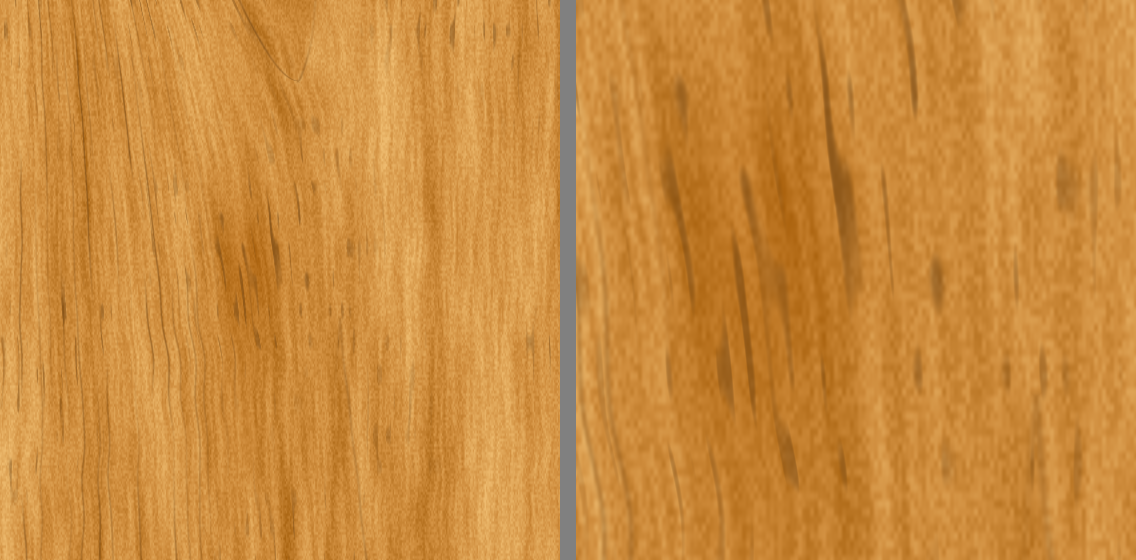
Left: the whole. Right: its middle third, enlarged.
A three.js fragment shader for this texture:

```glsl
// Honey-coloured pine board: vertical fibres, bent growth rings, pointed figure and dark flecks.
varying vec2 vUv;

const vec3 SHADE_BROWN  = vec3(0.66, 0.39, 0.065);
const vec3 HONEY        = vec3(0.815, 0.555, 0.243);
const vec3 PALE_HONEY   = vec3(0.93, 0.73, 0.43);
const vec3 RESIN_ORANGE = vec3(0.74, 0.43, 0.09);
const vec3 RING_BROWN   = vec3(0.42, 0.25, 0.06);

const float BASE_TONE    = 0.54;
const float BROAD_AMOUNT = 0.14;
const float STREAK_AMOUNT = 0.15;
const float FIBRE_AMOUNT = 0.15;
const float GRAIN_AMOUNT = 0.15;
const float RING_COUNT   = 15.0;
const float RING_STEP    = 0.027;
const float RING_WIDTH   = 0.0019;

float hash(vec2 p) {
  vec3 q = fract(vec3(p.xyx) * 0.1031);
  q += dot(q, q.yzx + 33.33);
  return fract((q.x + q.y) * q.z);
}

float noise(vec2 p) {
  vec2 i = floor(p);
  vec2 f = fract(p);
  f = f * f * (3.0 - 2.0 * f);
  return mix(mix(hash(i), hash(i + vec2(1.0, 0.0)), f.x),
             mix(hash(i + vec2(0.0, 1.0)), hash(i + 1.0), f.x), f.y);
}

float signedNoise(vec2 p) { return 2.0 * noise(p) - 1.0; }

// Soft elliptical patch
float patchAt(vec2 p, vec2 centre, vec2 radius) {
  vec2 d = (p - centre) / radius;
  return exp(-dot(d, d));
}

// Signed distance to a pointed figure opening from its tip; reach is left and right
float wedge(vec2 p, vec2 tip, float rise, vec2 reach, float curve) {
  float h = (p.y - tip.y) / rise;
  float spread = pow(max(h, 0.0), curve);
  float sides = max(tip.x - reach.x * spread - p.x, p.x - tip.x - reach.y * spread);
  return max(sides, -h * abs(rise));
}

// Growth rings: x is the dark core, y the soft shade on its right side
vec2 growthRings(float across, float y) {
  vec2 sum = vec2(0.0);
  for (float i = 0.0; i < RING_COUNT; i++) {
    float place = 0.03 + RING_STEP * (i + 0.8 * hash(vec2(i, 7.0)));
    float d = across - place + 0.004 * signedNoise(vec2(y * 5.0, i * 9.0));
    float strength = smoothstep(0.2, 0.75, noise(vec2(y * 5.0 + 20.0, i * 5.0 + 3.0)));
    strength *= 0.35 + 0.65 * hash(vec2(i, 31.0));
    strength *= 1.0 - 0.6 * smoothstep(0.28, 0.42, place);
    float core = exp(-d * d / (RING_WIDTH * RING_WIDTH));
    float shade = smoothstep(-0.002, 0.002, d) * exp(-max(d, 0.0) / 0.009);
    sum += vec2(core, shade) * strength;
  }
  return sum;
}

void main() {
  vec2 p = vUv;
  vec2 wavy = p + vec2(0.004 * signedNoise(p * vec2(9.0, 14.0)), 0.0);

  // Grain coordinate: straight at the sides, leaning at the upper middle
  float lean = smoothstep(-0.05, 0.38, p.x) * (1.0 - smoothstep(0.38, 0.72, p.x));
  float across = wavy.x + lean * (0.04 * p.y + 0.1 * p.y * p.y * p.y);
  vec2 g = vec2(across, p.y);

  // Fibre layers from broad bands to fine pores
  float tone = BASE_TONE;
  tone += BROAD_AMOUNT * signedNoise(g * vec2(13.0, 2.2) + 4.0);
  tone += STREAK_AMOUNT * signedNoise(g * vec2(55.0, 3.5) + 11.0);
  tone += FIBRE_AMOUNT * signedNoise(g * vec2(190.0, 11.0));
  tone += GRAIN_AMOUNT * signedNoise(p * vec2(420.0, 210.0));

  // Broad lights and shades
  tone += 0.20 * patchAt(p, vec2(0.01, 0.55), vec2(0.035, 0.6));
  tone += 0.16 * patchAt(p, vec2(0.66, 0.83), vec2(0.07, 0.13));
  tone += 0.08 * patchAt(p, vec2(0.90, 0.40), vec2(0.09, 0.60));
  tone -= 0.20 * patchAt(wavy, vec2(0.775, 0.48), vec2(0.018, 0.35));
  tone -= 0.28 * patchAt(wavy, vec2(1.0, 0.72), vec2(0.014, 0.35));
  tone -= 0.18 * patchAt(p, vec2(0.54, 0.82), vec2(0.06, 0.06));
  tone -= 0.22 * patchAt(wavy, vec2(0.51, 0.06), vec2(0.04, 0.16));

  // Resin stain in the middle
  float resin = 0.75 * patchAt(wavy, vec2(0.46, 0.53), vec2(0.055, 0.10))
              + 0.50 * patchAt(wavy, vec2(0.43, 0.40), vec2(0.045, 0.28));
  tone -= 0.20 * resin;

  // Pointed figures at the top and bottom
  float crown = wedge(wavy, vec2(0.535, 0.855), 0.145, vec2(0.105, 0.03), 0.6);
  float spike = wedge(wavy, vec2(0.607, 0.43), -0.43, vec2(0.035, 0.05), 1.1);
  tone -= 0.20 * (1.0 - smoothstep(-0.012, 0.002, crown));
  tone -= 0.22 * (1.0 - smoothstep(-0.018, 0.003, spike));
  float outline = exp(-pow(crown / 0.0025, 2.0)) * (1.0 - 0.7 * smoothstep(0.54, 0.56, p.x));
  outline += 0.6 * exp(-pow(spike / 0.0025, 2.0)) * smoothstep(0.595, 0.61, p.x);
  outline *= 0.4 + 0.6 * noise(p * vec2(30.0, 22.0));

  // Rings and short flecks, denser around the middle
  vec2 rings = growthRings(across, p.y);
  tone -= 0.17 * rings.y;
  float density = smoothstep(0.35, 0.8, noise(p * vec2(7.0, 5.0) + 17.0));
  density += 0.7 * patchAt(p, vec2(0.52, 0.62), vec2(0.12, 0.22));
  float flecks = smoothstep(0.77, 0.96, noise(g * vec2(175.0, 18.0) + 53.0)) * density;

  vec3 color = mix(SHADE_BROWN, HONEY, clamp(tone * 2.0, -0.3, 1.0));
  color = mix(color, PALE_HONEY, clamp(tone * 2.0 - 1.0, 0.0, 1.0));
  color = mix(color, RESIN_ORANGE, 0.35 * clamp(resin, 0.0, 1.0));
  float dark = 0.50 * rings.x + 0.55 * outline + 0.42 * flecks;
  color = mix(color, RING_BROWN, clamp(dark, 0.0, 0.75));
  gl_FragColor = vec4(color, 1.0);
}
```
